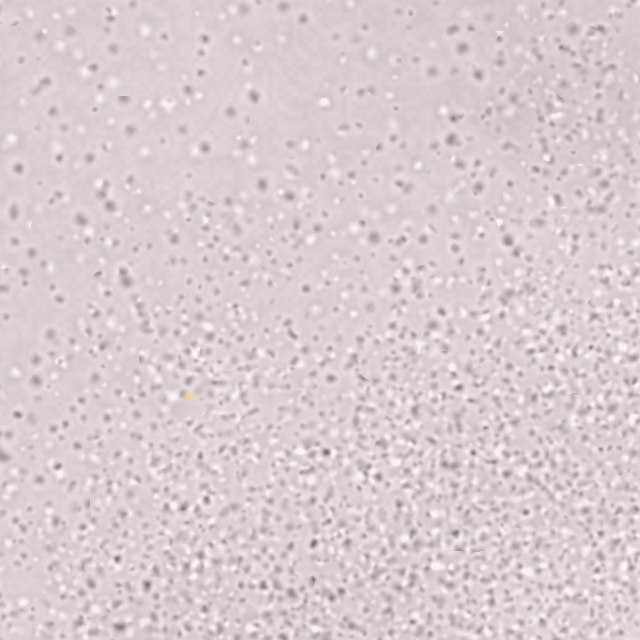
This texture is drawn by a three.js fragment shader. Its source:

```glsl
varying vec2 vUv;

const vec3 PALE_MAUVE = vec3(0.848, 0.800, 0.818);
const vec3 TONE_TINT = vec3(0.98, 1.03, 1.01);
const vec3 OCHRE_SHIFT = vec3(0.05, 0.01, -0.24);

float hash(vec2 p) {
  return fract(sin(dot(p, vec2(127.1, 311.7))) * 43758.5453);
}

vec2 hash2(vec2 p) {
  return vec2(hash(p), hash(p + 57.3));
}

float noise(vec2 p) {
  vec2 cell = floor(p);
  vec2 f = fract(p);
  f = f * f * (3.0 - 2.0 * f);
  float low = mix(hash(cell), hash(cell + vec2(1.0, 0.0)), f.x);
  float high = mix(hash(cell + vec2(0.0, 1.0)), hash(cell + 1.0), f.x);
  return mix(low, high, f.y);
}

// Grains crowd together toward the lower right
float crowding(vec2 p) {
  float slope = 0.55 * p.x + 0.9 * (1.0 - p.y);
  return smoothstep(0.3, 1.25, slope + 0.3 * (noise(p * 6.0) - 0.5));
}

// Soft spot with a faint rim of the opposite sign
float spot(vec2 offset, float radius) {
  float d2 = dot(offset, offset) / (radius * radius);
  return exp(-d2) - 0.16 * exp(-0.8 * pow(sqrt(d2) - 1.9, 2.0) * 2.0);
}

// Signed tone of one layer: dark and light spots, one at most per cell
float grains(vec2 p, float cells, float radius, float chance, float contrast, float seed) {
  vec2 home = floor(p * cells);
  float tone = 0.0;
  for (int y = -1; y <= 1; y++) {
    for (int x = -1; x <= 1; x++) {
      vec2 cell = home + vec2(float(x), float(y));
      vec2 key = cell + seed;
      vec2 center = (cell + 0.05 + 0.9 * hash2(key)) / cells;
      vec2 pick = hash2(key + 19.7);
      vec2 shape = hash2(key + 83.1);
      float size = radius * mix(0.72, 1.2, shape.x);
      float strength = mix(0.35, 1.0, shape.y) * contrast;
      float polarity = pick.y < 0.56 ? -1.25 : 0.85;
      float present = step(pick.x, chance);
      tone += present * polarity * strength * spot(p - center, size);
    }
  }
  return tone;
}

// Rare small coloured flecks, wider than tall
float flecks(vec2 p, float cells, float radius, float chance) {
  vec2 cell = floor(p * cells);
  vec2 center = (cell + 0.2 + 0.6 * hash2(cell + 31.0)) / cells;
  vec2 offset = (p - center) * vec2(0.75, 1.2);
  float present = step(hash(cell + 71.0), chance);
  return present * exp(-dot(offset, offset) / (radius * radius));
}

void main() {
  vec2 p = vUv;

  // Gentle warp makes the round grains irregular
  vec2 wobble = vec2(noise(p * 95.0), noise(p * 95.0 + 40.0)) - 0.5;
  vec2 q = p + 0.004 * wobble;
  float crowd = crowding(p);
  float cluster = smoothstep(0.2, 0.8, noise(p * 11.0 + 8.0));

  // Coarse grains everywhere, finer ones where they crowd
  float tone = grains(q, 30.0, 0.0072, mix(0.25, 0.68, cluster), 0.19, 3.0);
  tone += grains(q, 56.0, 0.0055, mix(0.06, 0.72, crowd), 0.16, 151.0);
  tone += grains(q, 74.0, 0.0047, mix(0.03, 0.72, crowd), 0.14, 307.0);

  // Soft mottling and broad uneven shade
  tone += 0.034 * (noise(p * 130.0) - 0.5) + 0.022 * (noise(p * 48.0) - 0.5);
  tone += 0.035 * (noise(p * 3.5 + 5.0) - 0.5);
  tone = clamp(tone, -0.36, 0.14);

  vec3 color = PALE_MAUVE + tone * TONE_TINT;
  color += OCHRE_SHIFT * flecks(q, 6.0, 0.007, 0.12);
  gl_FragColor = vec4(clamp(color, 0.0, 1.0), 1.0);
}
```
